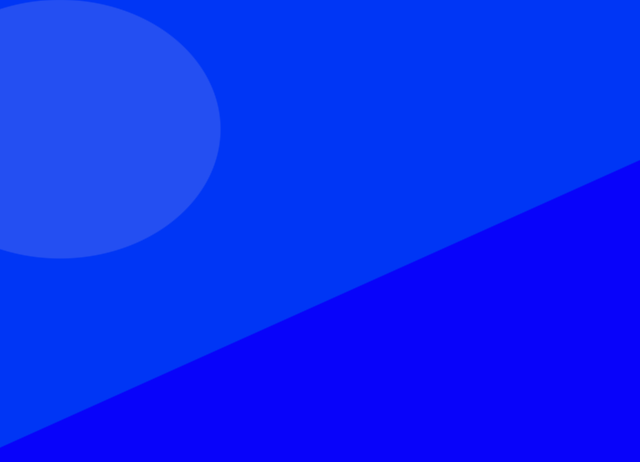
Write a WebGL 1 fragment shader that draws this background.

```glsl
precision highp float;

uniform vec2 u_resolution;

const vec3 SKY_BLUE = vec3(0.0, 0.21, 0.96);
const vec3 DEEP_BLUE = vec3(0.03, 0.01, 0.98);
const vec3 DISC_BLUE = vec3(0.14, 0.31, 0.95);

const vec2 DISC_CENTER = vec2(0.0938, 0.7205);
const vec2 DISC_RADII = vec2(0.2508, 0.28);

const float SLOPE_LEFT = 0.031;    // height of the diagonal at the left edge
const float SLOPE_RIGHT = 0.6535;  // height of the diagonal at the right edge

const float EDGE_SOFTNESS = 0.0034;  // edge width as a share of the height

// Coverage of the inside (negative side) of a distance given in pixels
float coverage(float pixels) {
  float width = max(1.0, EDGE_SOFTNESS * u_resolution.y);
  return clamp(0.5 - pixels / width, 0.0, 1.0);
}

// Approximate signed distance to an axis-aligned ellipse
float ellipseDistance(vec2 p, vec2 radii) {
  float k = length(p / radii);
  float gradient = length(p / (radii * radii));
  return k * (k - 1.0) / max(gradient, 0.0001);
}

// Signed distance to the line through a and b, negative below it
float lineDistance(vec2 p, vec2 a, vec2 b) {
  vec2 along = normalize(b - a);
  return dot(p - a, vec2(-along.y, along.x));
}

void main() {
  vec2 size = u_resolution;
  vec2 pixel = gl_FragCoord.xy;

  // Pale disc cut by the left edge
  float disc = ellipseDistance(pixel - DISC_CENTER * size, DISC_RADII * size);
  vec3 color = mix(SKY_BLUE, DISC_BLUE, coverage(disc));

  // Deep blue wedge rising to the right
  float slope = lineDistance(pixel, vec2(0.0, SLOPE_LEFT * size.y),
                             vec2(size.x, SLOPE_RIGHT * size.y));
  color = mix(color, DEEP_BLUE, coverage(slope));

  gl_FragColor = vec4(color, 1.0);
}
```
